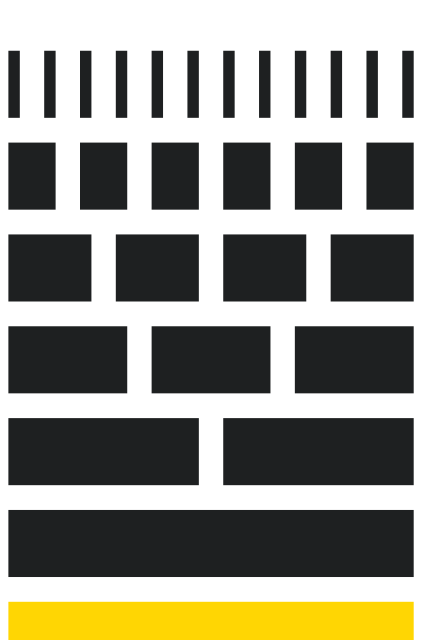
Give the GLSL for this pattern, as a Shadertoy shader.

```glsl
// Draws rows of dark blocks that merge from twelve thin bars into one, over a yellow band.

const vec3 PAPER = vec3(1.0);
const vec3 INK = vec3(0.118, 0.126, 0.130);
const vec3 YELLOW = vec3(1.0, 0.84, 0.01);

// Layout, in units of the canvas height
const float LEFT = 0.0131;
const float WIDTH = 0.6333;
const float GUTTER = 0.0381;
const float TOP = 0.0793;
const float ROW_PITCH = 0.1435;
const float ROW_HEIGHT = 0.1048;
const int ROWS = 7;

// Blocks in each row, from the top down
const int COLUMNS[ROWS] = int[ROWS](12, 6, 4, 3, 2, 1, 1);

// Smoothed coverage of the span that begins at start
float span(float x, float start, float size, float pixel) {
    float halfSize = 0.5 * size;
    float dist = abs(x - start - halfSize) - halfSize;
    return clamp(0.5 - dist / pixel, 0.0, 1.0);
}

// Equal blocks with gutters between them, filling the given width
float blocks(float x, float width, float gutter, int count, float pixel) {
    float pitch = (width + gutter) / float(count);
    float cell = clamp(floor((x + 0.5 * gutter) / pitch), 0.0, float(count - 1));
    return span(x, cell * pitch, pitch - gutter, pixel);
}

void mainImage(out vec4 fragColor, in vec2 fragCoord) {
    float pixel = 1.0 / iResolution.y;
    vec2 p = vec2(fragCoord.x, iResolution.y - fragCoord.y) * pixel;

    vec3 color = PAPER;
    for (int row = 0; row < ROWS; row++) {
        float rowTop = TOP + float(row) * ROW_PITCH;
        float cover = span(p.y, rowTop, ROW_HEIGHT, pixel)
                    * blocks(p.x - LEFT, WIDTH, GUTTER, COLUMNS[row], pixel);
        vec3 tint = row == ROWS - 1 ? YELLOW : INK;
        color = mix(color, tint, cover);
    }

    fragColor = vec4(color, 1.0);
}
```
